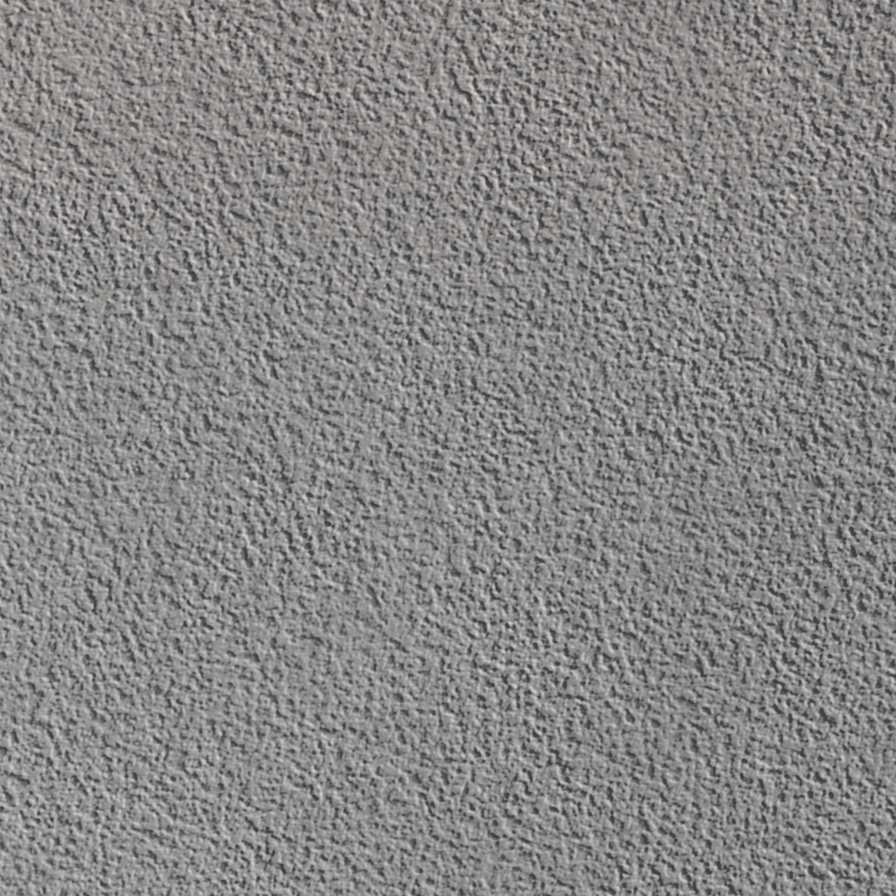
Give the GLSL for this texture, as a Shadertoy shader.

```glsl
// Rough grey stucco lit by a low light from the upper right.
// Four sizes of gradient noise form a grainy height field; its slope toward
// the light gives bright and dim flanks, and a short march casts shadows.

const vec3 WARM_GREY = vec3(1.012, 0.998, 0.988);
const vec3 COOL_GREY = vec3(0.996, 1.001, 1.004);
const vec2 TO_LIGHT = vec2(0.82, 0.57);
const float GRAIN_FREQ = 92.0;    // main grains per canvas height
const float FLANK_REACH = 0.0034; // distance over which slope is measured
const float SHADOW_REACH = 0.009;
const float SHADOW_SLOPE = 32.0;  // height lost by a light ray per unit
const int SHADOW_STEPS = 4;
const int SAMPLES = 2;            // antialiasing samples per axis

// Integer hash of a lattice cell, returned in 0..1
float hash(ivec2 cell) {
    uvec2 q = uvec2(cell) * uvec2(1597334673u, 3812015801u);
    uint n = (q.x ^ q.y) * 1597334673u;
    n = (n ^ (n >> 15)) * 2246822519u;
    n ^= n >> 13;
    return float(n >> 8) / 16777216.0;
}

// Dot product of a random unit gradient with the offset from its corner
float corner(ivec2 cell, vec2 offset) {
    float angle = 6.28319 * hash(cell);
    return dot(vec2(cos(angle), sin(angle)), offset);
}

// Gradient noise, roughly -0.7..0.7
float noise(vec2 p) {
    ivec2 i = ivec2(floor(p));
    vec2 f = fract(p);
    vec2 u = f * f * f * (f * (f * 6.0 - 15.0) + 10.0);
    float low = mix(corner(i, f), corner(i + ivec2(1, 0), f - vec2(1, 0)), u.x);
    float high = mix(corner(i + ivec2(0, 1), f - vec2(0, 1)),
                     corner(i + ivec2(1, 1), f - vec2(1, 1)), u.x);
    return mix(low, high, u.y);
}

vec2 rotate(vec2 p, float angle) {
    float c = cos(angle), s = sin(angle);
    return vec2(c * p.x - s * p.y, s * p.x + c * p.y);
}

// Grain height 0..1 with flattened tops and pits
float height(vec2 p) {
    float clumps = noise(rotate(p, 0.9) * GRAIN_FREQ * 0.5 + 71.0);
    float grains = noise(rotate(p, 0.4) * GRAIN_FREQ + 17.0);
    float crumbs = noise(rotate(p, 1.2) * GRAIN_FREQ * 1.7 + 53.0);
    float grit = noise(rotate(p, 2.0) * GRAIN_FREQ * 2.6 + 29.0);
    float sum = 0.4 * clumps + 0.85 * grains + 0.65 * crumbs + 0.38 * grit;
    return smoothstep(-0.58, 0.58, sum);
}

// How far the terrain toward the light rises above the ray to it
float castShadow(vec2 p, float ground, vec2 toLight) {
    float blocked = 0.0;
    for (int i = 1; i <= SHADOW_STEPS; i++) {
        float t = SHADOW_REACH * float(i) / float(SHADOW_STEPS);
        blocked = max(blocked, height(p + toLight * t) - ground - SHADOW_SLOPE * t);
    }
    return smoothstep(0.06, 0.55, blocked);
}

// Grey level of the lit plaster; roughness scales its contrast
float plaster(vec2 p, float roughness, vec2 toLight) {
    float ground = height(p);
    float flank = ground - height(p + toLight * FLANK_REACH);
    float shadow = castShadow(p, ground, toLight);
    return 0.551 + roughness * (0.27 * flank - 0.125 * shadow);
}

void mainImage(out vec4 fragColor, in vec2 fragCoord) {
    vec2 uv = fragCoord / iResolution.y;

    // Broad patches of smoother and rougher plaster
    float patches = noise(uv * 6.0 + 5.0) + 0.7 * noise(uv * 15.0 + 31.0);
    float roughness = 1.0 + 0.3 * patches + 0.12 * (uv.x - 0.5);

    // Average several samples inside the pixel
    float tone = 0.0;
    for (int y = 0; y < SAMPLES; y++) {
        for (int x = 0; x < SAMPLES; x++) {
            vec2 shift = (vec2(x, y) + 0.5) / float(SAMPLES) - 0.5;
            vec2 p = (fragCoord + shift) / iResolution.y;
            tone += plaster(p, roughness, TO_LIGHT);
        }
    }
    tone /= float(SAMPLES * SAMPLES);

    // Falloff to the right, mild mottling, warm top fading to a cool base
    tone += 0.04 * (0.5 - uv.x);
    tone += 0.02 * noise(uv * 3.0 + 9.0) + 0.04 * noise(uv * 24.0 + 3.0);
    tone = clamp(tone, 0.26, 0.85);
    vec3 tint = mix(COOL_GREY, WARM_GREY, smoothstep(0.1, 0.9, uv.y));
    fragColor = vec4(tone * tint, 1.0);
}
```
